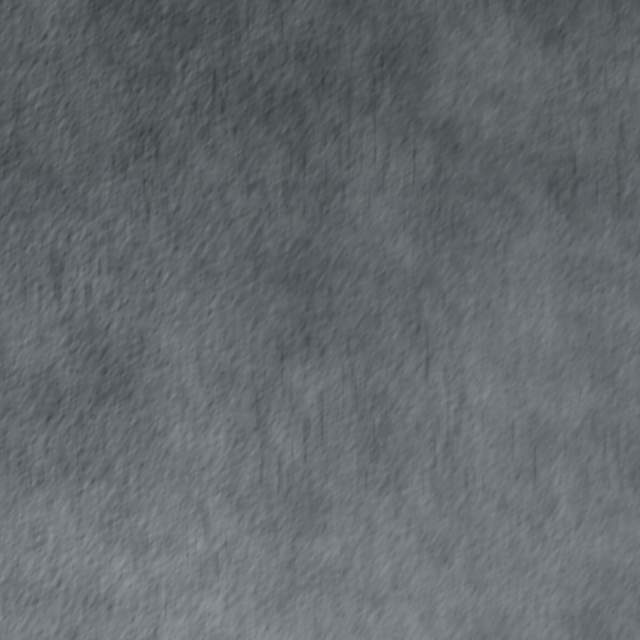
A three.js fragment shader for this texture:

```glsl
varying vec2 vUv;

#define BASE_TONE 0.390
#define TINT vec3(0.0, 0.020, 0.034)
#define FADE 0.120
#define CLOUD_CONTRAST 0.150
#define MOTTLE_CONTRAST 0.085
#define THREAD_COUNT 105.0
#define THREAD_DEPTH 0.046
#define GRAIN_SCALE 125.0
#define GRAIN_RELIEF 0.074
#define PIT_SCALE 75.0
#define PIT_DEPTH 0.050

float hash(vec2 p) {
  vec3 q = fract(vec3(p.xyx) * 0.1031);
  q += dot(q, q.yzx + 33.33);
  return fract((q.x + q.y) * q.z);
}

float valueNoise(vec2 p) {
  vec2 cell = floor(p);
  vec2 f = fract(p);
  f = f * f * (3.0 - 2.0 * f);
  float low = mix(hash(cell), hash(cell + vec2(1.0, 0.0)), f.x);
  float high = mix(hash(cell + vec2(0.0, 1.0)), hash(cell + 1.0), f.x);
  return mix(low, high, f.y);
}

// Layered noise, centred on zero
float clouds(vec2 p) {
  float sum = 0.0;
  float weight = 0.5;
  for (int i = 0; i < 4; i++) {
    sum += weight * (valueNoise(p) - 0.5);
    p = mat2(1.6, 1.2, -1.2, 1.6) * p + 17.3;
    weight *= 0.58;
  }
  return sum;
}

// Short fibres leaning up to the right
float grainHeight(vec2 uv) {
  vec2 across = vec2(0.84, -0.54);
  vec2 along = vec2(0.54, 0.84);
  vec2 p = vec2(dot(uv, across), 0.58 * dot(uv, along)) * GRAIN_SCALE;
  return valueNoise(p + 240.0) + 0.55 * valueNoise(p * 1.83 + 390.0);
}

// Fibres lit from the upper left
float grainRelief(vec2 uv) {
  vec2 toLight = vec2(-0.0026, 0.0022);
  return grainHeight(uv) - grainHeight(uv + toLight);
}

// Broken vertical threads in two widths
float threads(vec2 uv) {
  float wander = 0.0012 * sin(uv.y * 23.0 + uv.x * 9.0);
  float x = (uv.x + wander) * THREAD_COUNT;
  float broad = valueNoise(vec2(x, uv.y * 19.0 + 5.0)) - 0.5;
  float thin = valueNoise(vec2(x * 1.4 + 31.0, uv.y * 24.0));
  float patches = smoothstep(0.3, 0.75, valueNoise(uv * vec2(9.0, 7.0) + 60.0));
  return 0.65 * broad - patches * (smoothstep(0.55, 0.95, thin) - 0.2);
}

// Cellular pits, present in a few cells only
float pits(vec2 uv) {
  vec2 p = uv * PIT_SCALE;
  vec2 cell = floor(p);
  float depth = 0.0;
  for (int y = -1; y <= 1; y++) {
    for (int x = -1; x <= 1; x++) {
      vec2 id = cell + vec2(float(x), float(y));
      vec2 centre = id + vec2(hash(id + 7.0), hash(id + 71.0));
      vec2 d = p - centre;
      d = vec2(1.3 * d.x - 0.5 * d.y, 0.75 * d.y);
      float present = smoothstep(0.82, 1.0, hash(id + 133.0));
      depth = max(depth, present * (1.0 - smoothstep(0.0, 0.42, length(d))));
    }
  }
  return depth;
}

// Broad light: pale below, dusky at the upper left
float lighting(vec2 uv) {
  vec2 toShade = (uv - vec2(0.17, 0.82)) / vec2(0.30, 0.26);
  vec2 toGlow = (uv - vec2(0.45, 0.12)) / vec2(0.36, 0.20);
  float fade = FADE * (0.5 - uv.y);
  return fade - 0.036 * exp(-dot(toShade, toShade))
    + 0.028 * exp(-dot(toGlow, toGlow));
}

void main() {
  vec2 uv = vUv;
  float roughness = mix(1.25, 0.8, smoothstep(0.1, 0.8, uv.x));

  float tone = BASE_TONE + lighting(uv);
  tone += CLOUD_CONTRAST * clouds(uv * vec2(6.5, 5.5) + 3.0);
  tone += MOTTLE_CONTRAST * clouds(uv * vec2(42.0, 34.0) + 11.0);
  tone += THREAD_DEPTH * roughness * threads(uv);
  tone += GRAIN_RELIEF * roughness * grainRelief(uv);
  tone -= PIT_DEPTH * roughness * pits(uv);

  // Slightly greener above, bluer below
  vec3 hueShift = vec3(0.0, 0.003, -0.004) * (uv.y - 0.5) * 2.0;
  gl_FragColor = vec4(clamp(vec3(tone) + TINT + hueShift, 0.0, 1.0), 1.0);
}
```
